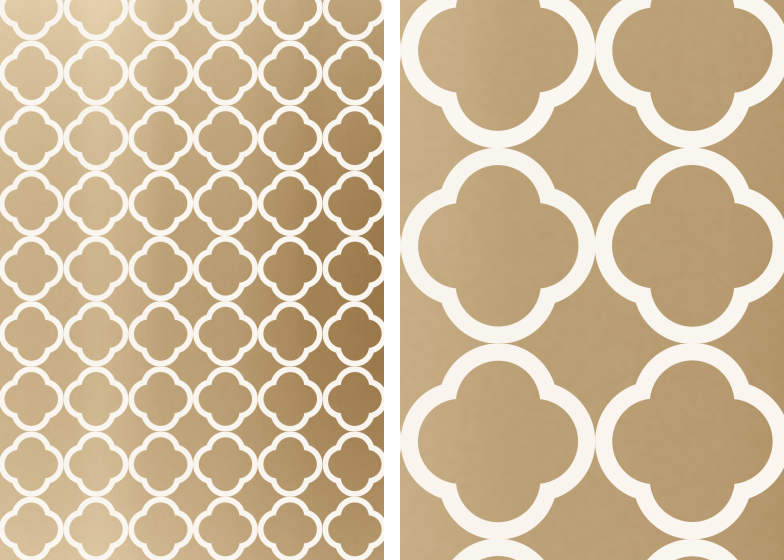
Left: the whole. Right: its middle third, enlarged.
Give the GLSL for this pattern, as a Shadertoy shader.

```glsl
// Quatrefoil trellis: off-white outlines touching in a square grid on brushed gold.
// Each cell folds to one lobe, whose circle distance gives the ring; the gold is
// a smooth sheen, darkest at mid right, with faint vertical streaks and grain.

#define REPEATS vec2(5.933, 8.59)
#define FIRST_CENTER vec2(0.483, 0.470)
#define LOBE_OFFSET 0.195
#define INNER_RADIUS 0.218
#define OUTER_RADIUS 0.307
#define WOBBLE 0.004
#define STREAKS 0.022
#define GRAIN 0.012
#define GOLD_DARK vec3(0.60, 0.465, 0.28)
#define GOLD_LIGHT vec3(0.86, 0.775, 0.63)
#define PAINT vec3(0.98, 0.965, 0.94)

float hash(vec2 p) {
    return fract(sin(dot(p, vec2(127.1, 311.7))) * 43758.5453);
}

float noise(vec2 p) {
    vec2 i = floor(p), f = fract(p);
    f = f * f * (3.0 - 2.0 * f);
    return mix(mix(hash(i), hash(i + vec2(1, 0)), f.x),
               mix(hash(i + vec2(0, 1)), hash(i + vec2(1, 1)), f.x), f.y);
}

// Distance to the nearest of the four lobe centers
float lobeDistance(vec2 p) {
    p = abs(p);
    p = vec2(max(p.x, p.y), min(p.x, p.y));
    return length(p - vec2(LOBE_OFFSET, 0.0));
}

// Brightness of the metallic ground
float sheen(vec2 uv) {
    float fall = 0.79 - 0.145 * smoothstep(0.15, 1.0, uv.x);
    float v = (uv.y - 0.46) * 2.0;
    float ends = 0.08 * v * v;
    vec2 toPocket = (uv - vec2(1.0, 0.44)) / vec2(0.22, 0.32);
    float pocket = 0.04 * exp(-dot(toPocket, toPocket));
    float band = sin(uv.x * 19.0 - 3.6) * smoothstep(0.6, 0.1, abs(uv.x - 0.3));
    float streak = noise(vec2(uv.x * 16.0, uv.y * 1.5)) - 0.5;
    return fall + ends - pocket + STREAKS * (0.6 * band + streak);
}

void mainImage(out vec4 fragColor, in vec2 fragCoord) {
    vec2 uv = fragCoord / iResolution.xy;

    // Gold ground with fine grain
    float tone = sheen(uv) + GRAIN * (noise(uv * vec2(180.0, 260.0)) - 0.5);
    float t = (tone - GOLD_DARK.r) / (GOLD_LIGHT.r - GOLD_DARK.r);
    vec3 color = mix(GOLD_DARK, GOLD_LIGHT, clamp(t, 0.0, 1.15));

    // Repeated outline with slight unevenness
    vec2 grid = uv * REPEATS - FIRST_CENTER + 0.5;
    vec2 cell = floor(grid);
    float d = lobeDistance(fract(grid) - 0.5);
    d += WOBBLE * (noise(grid * 3.0) - 0.5);
    float width = OUTER_RADIUS - INNER_RADIUS;
    float ring = abs(d - 0.5 * (OUTER_RADIUS + INNER_RADIUS)) - 0.5 * width;
    float pixel = REPEATS.x / iResolution.x;
    float cover = 1.0 - smoothstep(-0.7 * pixel, 0.7 * pixel, ring);

    // Paint shifts very little from cell to cell
    vec3 paint = PAINT * (1.0 - 0.008 * hash(cell));
    fragColor = vec4(mix(color, paint, cover), 1.0);
}
```
